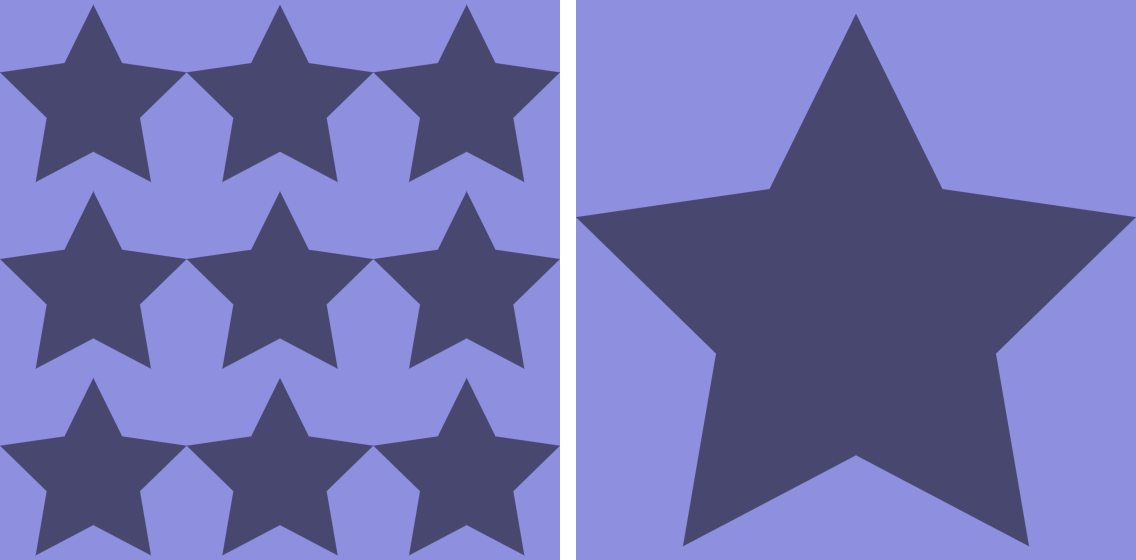
Left: the whole. Right: its middle third, enlarged.
Write a WebGL 2 fragment shader that draws this pattern.

```glsl
#version 300 es
precision highp float;

uniform vec2 u_resolution;
out vec4 fragColor;

const float PI = 3.14159265;

// Signed distance to the edges of a five-pointed star, one tip up
float starDistance(vec2 p, float outerRadius, float innerRadius) {
  float halfSector = PI / 5.0;
  float angle = mod(atan(p.x, p.y) + halfSector, 2.0 * halfSector) - halfSector;
  vec2 folded = length(p) * vec2(sin(abs(angle)), cos(angle));
  vec2 tip = vec2(0.0, outerRadius);
  vec2 notch = innerRadius * vec2(sin(halfSector), cos(halfSector));
  vec2 edge = normalize(notch - tip);
  vec2 fromTip = folded - tip;
  return edge.x * fromTip.y - edge.y * fromTip.x;
}

void main() {
  vec3 lavender = vec3(0.56, 0.56, 0.88);
  vec3 slate = vec3(0.28, 0.28, 0.44);

  // Three by three cells
  float repeats = 3.0;
  vec2 cell = fract(gl_FragCoord.xy / u_resolution * repeats);
  float pixel = repeats / min(u_resolution.x, u_resolution.y);

  // Side tips span the cell width; the star's height is centred
  float outerRadius = 0.5 / sin(0.4 * PI);
  vec2 center = vec2(0.5, 0.4498);
  float d = starDistance(cell - center, outerRadius, 0.5 * outerRadius);

  float cover = 1.0 - smoothstep(-0.75 * pixel, 0.75 * pixel, d);
  fragColor = vec4(mix(lavender, slate, cover), 1.0);
}
```
